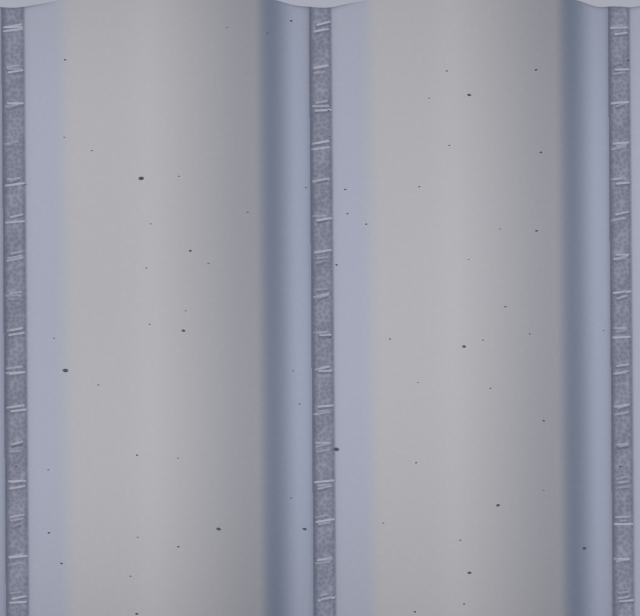
This texture is drawn by a Shadertoy shader. Its source:

```glsl
const vec3 PALE = vec3(0.645, 0.662, 0.725);
const vec3 WARM = vec3(0.692, 0.688, 0.706);
const vec3 WARM_SHADED = vec3(0.575, 0.578, 0.610);
const vec3 SHADE = vec3(0.450, 0.480, 0.550);
const vec3 RIDGE = vec3(0.605, 0.630, 0.705);
const vec3 STRIP = vec3(0.505, 0.520, 0.585);
const vec3 GROOVE = vec3(0.340, 0.355, 0.420);
const vec3 GLINT = vec3(0.690, 0.700, 0.745);
const vec3 SPECK = vec3(0.270, 0.280, 0.330);
const vec3 BACKDROP = vec3(0.660, 0.665, 0.710);

const float STRIP_LEFT = 0.0013;   // first strip at the top edge
const float LEAN = 0.0080;         // sideways drift per canvas width of descent
const float REPEATS = 2.049;       // panels per canvas width
const float NARROWING = 0.064;     // panels shrink slightly to the right
const float STRIP_WIDTH = 0.074;   // share of one panel
const float RIB_PITCH = 0.0592;
const float RIB_START = 0.27;
const float SPECK_CELL = 0.062;
const float SPECK_CHANCE = 0.30;
const float LIP_DEPTH = 0.012;

float hash(vec2 p) {
    vec3 q = fract(vec3(p.xyx) * 0.1031);
    q += dot(q, q.yzx + 33.33);
    return fract((q.x + q.y) * q.z);
}

vec2 hash2(vec2 p) {
    return vec2(hash(p), hash(p + 57.3));
}

// Distance to the nearest scattered point
float cellular(vec2 p) {
    float nearest = 2.0;
    for (int j = -1; j <= 1; j++)
    for (int i = -1; i <= 1; i++) {
        vec2 cell = floor(p) + vec2(i, j);
        nearest = min(nearest, length(cell + hash2(cell) - p));
    }
    return nearest;
}

float segment(vec2 p, vec2 a, vec2 b) {
    vec2 d = b - a;
    return length(p - a - d * clamp(dot(p - a, d) / dot(d, d), 0.0, 1.0));
}

// Rounded panel: t runs from one strip to the next
vec3 panelColor(float t, float down) {
    vec3 c = mix(PALE, WARM, smoothstep(0.16, 0.24, t));
    c = mix(c, WARM_SHADED, smoothstep(0.46, 0.86, t));
    c = mix(c, SHADE, smoothstep(0.815, 0.870, t));
    c = mix(c, RIDGE, smoothstep(0.875, 0.960, t));
    c += 0.010 * exp(-pow((t - 0.47) / 0.06, 2.0));
    return c * (1.0 - 0.07 * pow(abs(down - 0.46) * 2.0, 3.0));
}

// Recessed strip with worn, slanted ribs
vec3 stripColor(vec2 p, float width, float column, float pixel) {
    float across = p.x / width;
    vec3 c = STRIP + 0.10 * (cellular(p * 150.0 + column * 31.0) - 0.5);
    c += 0.020 * sin(p.y * 37.0 + column * 2.0) * sin(p.y * 91.0 + across * 3.0);
    c = mix(c, GROOVE, 0.70 * (1.0 - smoothstep(0.0, 0.30, across)));
    c = mix(c, GROOVE, 0.35 * smoothstep(0.78, 1.0, across));
    float row = p.y / RIB_PITCH - RIB_START;
    for (int k = 0; k < 3; k++) {
        vec2 id = vec2(floor(row) + 40.0 * float(k), column + 7.0);
        vec2 r = hash2(id), s = hash2(id + 113.0);
        float middle = (fract(row) - 0.5 - (r.x - 0.5) * 0.16) * RIB_PITCH;
        vec2 q = vec2(p.x, middle - float(k - 1) * 0.0045);
        vec2 a = vec2(width * (0.10 + 0.30 * r.y), 0.0012);
        vec2 b = vec2(width * (0.62 + 0.33 * s.x), 0.0012 - 0.0050 * s.y);
        float d = segment(q, a, b);
        float below = segment(q - vec2(0.0, 0.0028), a, b);
        c = mix(c, GROOVE, 0.48 * r.y * (1.0 - smoothstep(0.0006, 0.0026 + pixel, below)));
        c = mix(c, GLINT, (0.25 + 0.60 * s.x) * (1.0 - smoothstep(0.0004, 0.0012 + pixel, d)));
    }
    return c;
}

// Sparse dirt of varied size and strength
float specks(vec2 p, float pixel) {
    vec2 cell = floor(p / SPECK_CELL);
    vec2 r = hash2(cell + 19.0), s = hash2(cell + 71.0);
    vec2 d = p - (cell + 0.15 + 0.7 * r) * SPECK_CELL;
    d.y += 0.3 * d.x * (s.x - 0.5);
    float radius = mix(0.0010, 0.0042, pow(s.y, 6.0));
    float spot = 1.0 - smoothstep(radius * 0.5, radius + pixel, length(d * vec2(0.9, 1.4)));
    return spot * step(hash(cell + 5.0), SPECK_CHANCE) * mix(0.35, 0.9, s.y);
}

void mainImage(out vec4 fragColor, in vec2 fragCoord) {
    float pixel = 1.0 / iResolution.x;
    vec2 p = vec2(fragCoord.x, iResolution.y - fragCoord.y) * pixel;
    float x = p.x - STRIP_LEFT - LEAN * p.y;
    float panel = REPEATS * x + NARROWING * x * x;
    float scale = REPEATS + 2.0 * NARROWING * x;
    float t = fract(panel), column = floor(panel);

    // Panel and strip, with a soft dark seam between them
    vec3 c = panelColor(t, p.y);
    float seam = min(abs(t - STRIP_WIDTH), min(t, 1.0 - t));
    float soft = 0.003 + pixel * scale;
    float inside = smoothstep(-soft, soft, t) * (1.0 - smoothstep(STRIP_WIDTH - soft, STRIP_WIDTH + soft, t));
    vec3 strip = stripColor(vec2(t / scale, p.y), STRIP_WIDTH / scale, column, pixel);
    c = mix(c, strip, inside);
    c = mix(c, GROOVE, 0.34 * exp(-seam / 0.009) * (t > 0.5 || t < 0.04 ? 1.0 : 0.45));

    // Surface wear
    c = mix(c, SPECK, specks(p, pixel));
    c += 0.010 * (cellular(p * 130.0) - 0.5) + 0.004 * sin(p.y * 9.0 + p.x * 5.0);

    // Wavy upper lip
    float lip = smoothstep(0.87, 0.99, t) + 1.0 - smoothstep(0.06, 0.22, t);
    float edge = p.y - LIP_DEPTH * lip - 0.0010 * sin(p.x * 90.0) * lip;
    c = mix(c, GROOVE, 0.45 * lip * exp(-abs(edge) / 0.0022));
    c = mix(BACKDROP, c, smoothstep(-pixel, pixel, edge + 0.001));
    fragColor = vec4(clamp(c, 0.0, 1.0), 1.0);
}
```
